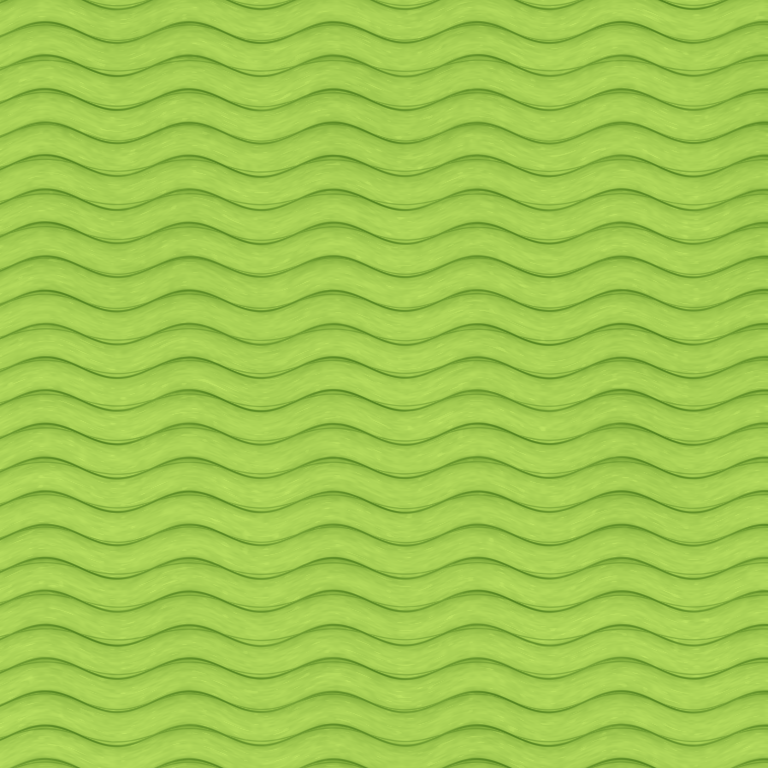
Reproduce this texture procedurally as a three.js fragment shader.

```glsl
// Green embossed foam sheet: stacked horizontal waves separated by narrow grooves.
// Each groove is a dark main edge plus a fainter, flatter second edge; the bands
// between carry soft shading and fine fibres that follow the wave.
varying vec2 vUv;

const float TAU = 6.2831853;
const float WAVES = 5.33;       // crests across
const float ROWS = 22.93;       // grooves up
const float ROW_PHASE = 0.956;  // height of the lowest groove, in rows
const float CREST_X = 0.0586;   // first crest
const float AMPLITUDE = 0.0135;

const vec3 GROOVE_GREEN = vec3(0.34, 0.53, 0.13);
const vec3 LIGHT_GREEN = vec3(0.72, 0.87, 0.37);

float hash(vec2 p) {
  vec3 q = fract(vec3(p.xyx) * 0.1031);
  q += dot(q, q.yzx + 33.33);
  return fract((q.x + q.y) * q.z);
}

float noise(vec2 p) {
  vec2 cell = floor(p);
  vec2 f = fract(p);
  f = f * f * (3.0 - 2.0 * f);
  float low = mix(hash(cell), hash(cell + vec2(1.0, 0.0)), f.x);
  float high = mix(hash(cell + vec2(0.0, 1.0)), hash(cell + vec2(1.0, 1.0)), f.x);
  return mix(low, high, f.y);
}

// Signed noise, -1 to 1
float grain(vec2 p) {
  return 2.0 * noise(p + 40.0) - 1.0;
}

// Coverage of a soft line at signed distance d
float stroke(float d, float halfWidth, float softness) {
  return 1.0 - smoothstep(halfWidth - softness, halfWidth + softness, abs(d));
}

// Streaks stretched along the wave, in flattened coordinates
float fibres(vec2 p) {
  float coarse = grain(p * vec2(55.0, 260.0));
  float fine = grain(p * vec2(130.0, 480.0) + 17.0);
  return 0.6 * coarse + 0.6 * fine;
}

// Darkening by one groove; x: lines, y: soft shadow below the edge
vec2 groove(float d, float slope, float wave, float row, float x) {
  float wobble = 0.0007 * grain(vec2(x * 9.0, row * 7.3));
  float edge = d + wobble;

  // The second edge has a smaller swing, so it parts at crests and troughs
  float flatten = mix(0.2, 0.5, hash(vec2(row, 4.0)));
  float shift = 0.0016 * (hash(vec2(row, 9.0)) - 0.3);
  float inner = edge + AMPLITUDE * flatten * wave - shift;

  float strength = 0.72 + 0.18 * slope + 0.16 * grain(vec2(x * 14.0, row * 3.1));
  float mainLine = strength * stroke(edge, 0.0013, 0.0011);
  float thinLine = 0.42 * stroke(inner, 0.0009, 0.0010);

  // Shadow hugs the underside and is deeper beneath crests
  float reach = edge < 0.0 ? 0.0055 : 0.0020;
  float shadow = exp(-abs(edge) / reach) * (0.27 + 0.08 * wave);
  return vec2(max(mainLine, thinLine), shadow);
}

void main() {
  float phase = TAU * WAVES * (vUv.x - CREST_X);
  float wave = cos(phase);
  float slope = sin(phase);

  // Straighten the waves, then find the nearest groove
  float height = vUv.y - AMPLITUDE * wave;
  float rowCoord = height * ROWS - ROW_PHASE;
  float row = floor(rowCoord + 0.5);
  float jitter = 0.0016 * (hash(vec2(row, 2.0)) - 0.5);
  float d = (rowCoord - row) / ROWS - jitter;
  vec2 dark = groove(d, slope, wave, row, vUv.x);

  // Rounded band: brighter low down, dimmer under the crests
  float across = fract(rowCoord);
  float belly = sin(0.5 * TAU * across);
  float tone = 0.79 + 0.09 * belly;
  tone -= 0.10 * smoothstep(0.35, 0.95, across) * (0.5 + 0.5 * wave);

  // Fibres, pale flecks and broad unevenness
  vec2 flat_uv = vec2(vUv.x, height);
  tone += 0.085 * fibres(flat_uv);
  tone += 0.10 * smoothstep(0.80, 0.97, noise(flat_uv * vec2(75.0, 400.0) + 91.0));
  tone += 0.03 * grain(vUv * 6.0) + 0.03 * (0.5 - vUv.y);

  tone = (tone - dark.y) * (1.0 - dark.x);
  gl_FragColor = vec4(mix(GROOVE_GREEN, LIGHT_GREEN, clamp(tone, 0.0, 1.1)), 1.0);
}
```
